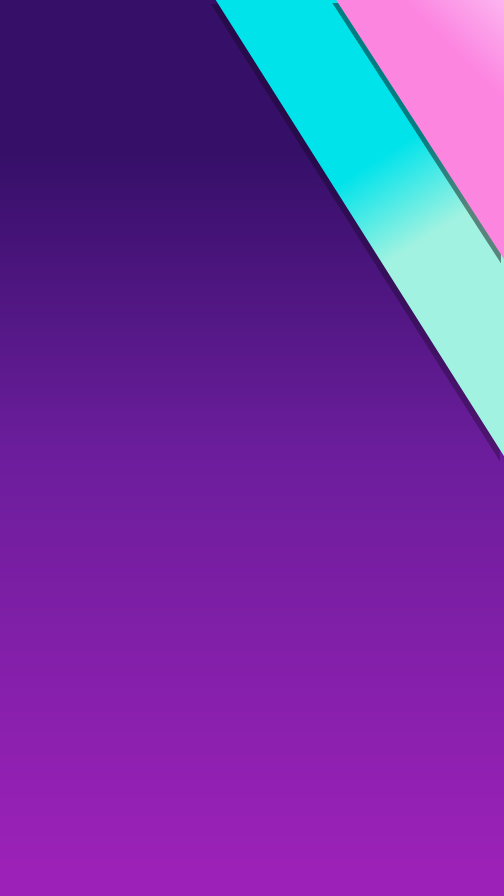
A Shadertoy shader for this background:

```glsl
// Diagonal paper bands over a vertical violet gradient.
// Each band is a half plane cut by a slanted edge, with a hard shadow
// made from the same shape shifted down and to the left.

// Coverage of the region right of the line from a to b, inside the unit-wide sheet.
float sheet(vec2 p, vec2 a, vec2 b, float px) {
    vec2 along = normalize(b - a);
    float d = dot(p - a, vec2(along.y, -along.x));
    d = min(d, min(1.0 - p.x, p.y) + 0.5 * px);
    return smoothstep(-0.6 * px, 0.6 * px, d);
}

// Lays a band with its offset shadow over the colour below.
vec3 layBand(vec3 below, vec3 band, vec2 p, vec2 a, vec2 b, vec2 offset, float shade, float px) {
    vec3 shaded = below * (1.0 - shade * sheet(p - offset, a, b, px));
    return mix(shaded, band, sheet(p, a, b, px));
}

void mainImage(out vec4 fragColor, in vec2 fragCoord) {
    // Width units, measured from the top left with y pointing down.
    float px = 1.0 / iResolution.x;
    vec2 p = vec2(fragCoord.x, iResolution.y - fragCoord.y) * px;
    float down = 1.0 - fragCoord.y / iResolution.y;

    // Violet backdrop, flat at the top.
    vec3 color = mix(vec3(0.21, 0.06, 0.41), vec3(0.42, 0.115, 0.61), smoothstep(0.0, 1.0, 0.5) * 2.0 * clamp((down - 0.17) / 0.33, 0.0, 1.0));
    color = mix(color, vec3(0.61, 0.13, 0.72), clamp((down - 0.5) / 0.47, 0.0, 1.0));

    // Aqua band fading to mint along its length.
    float run = dot(p, vec2(0.534, 0.845));
    vec3 aqua = mix(vec3(0.0, 0.89, 0.92), vec3(0.63, 0.95, 0.88), clamp((run - 0.667) / 0.183, 0.0, 1.0));
    color = layBand(color, aqua, p, vec2(0.428, 0.0), vec2(1.0, 0.905), vec2(-0.009, 0.009), 0.28, px);

    // Pink corner, paler towards its tip.
    vec3 pink = mix(vec3(0.99, 0.52, 0.88), vec3(0.99, 0.71, 0.94), clamp((p.x - p.y - 0.8) / 0.2, 0.0, 1.0));
    color = layBand(color, pink, p, vec2(0.667, 0.0), vec2(1.0, 0.514), vec2(-0.007, 0.007), 0.45, px);

    fragColor = vec4(color, 1.0);
}
```
